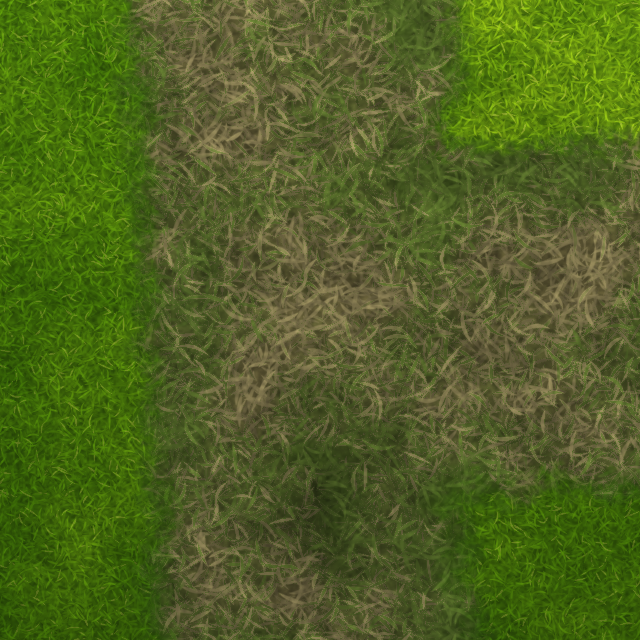
This texture is drawn by a WebGL 1 fragment shader. Its source:

```glsl
precision highp float;
// Worn, dry turf paths crossing a lush green lawn, built from layered grass blades.
uniform vec2 u_resolution;

float hash(vec2 p) {
  return fract(sin(dot(p, vec2(127.1, 311.7))) * 43758.545);
}

float noise(vec2 p) {
  vec2 cell = floor(p);
  vec2 f = fract(p);
  f = f * f * (3.0 - 2.0 * f);
  float low = mix(hash(cell), hash(cell + vec2(1.0, 0.0)), f.x);
  float high = mix(hash(cell + vec2(0.0, 1.0)), hash(cell + 1.0), f.x);
  return mix(low, high, f.y);
}

float fbm(vec2 p) {
  float sum = 0.0;
  float weight = 0.5;
  for (int i = 0; i < 4; i++) {
    sum += weight * noise(p);
    p = p * 2.03 + 17.3;
    weight *= 0.5;
  }
  return sum / 0.9375;
}

// Soft round region, 1 at its centre.
float spot(vec2 p, vec2 center, vec2 size) {
  vec2 d = (p - center) / size;
  return exp(-dot(d, d));
}

// Coverage of one tapered, bent blade centred on the origin.
float blade(vec2 p, float angle, float halfLength, float width, float bend, float soft) {
  float c = cos(angle);
  float s = sin(angle);
  vec2 q = vec2(c * p.x + s * p.y, c * p.y - s * p.x);
  q.y += bend * q.x * q.x;
  float along = q.x / halfLength;
  float taper = 1.0 - along * along;
  float edge = abs(q.y) - width * taper;
  return (1.0 - smoothstep(-soft, soft, edge)) * smoothstep(0.0, 0.3, taper);
}

// One scattered layer: x is coverage, y is the random tone of the top blade.
vec2 bladeLayer(vec2 p, float seed, float width, float soft) {
  vec2 cell = floor(p);
  vec2 result = vec2(0.0, 0.5);
  for (int j = -1; j <= 1; j++) {
    for (int i = -1; i <= 1; i++) {
      vec2 id = cell + vec2(float(i), float(j));
      float a = hash(id + seed);
      float b = hash(id + seed + 41.7);
      float tone = fract(a * 37.0 + b * 11.0);
      float size = mix(0.45, 0.95, fract(b * 53.0));
      float bend = fract(a * 91.0) - 0.5;
      float cover = blade(p - id - vec2(a, b), 6.2832 * fract(a * 17.0 + b * 5.0),
                          size, width, bend, soft);
      result = mix(result, vec2(1.0, tone), cover);
    }
  }
  return result;
}

// Lush lawn: left strip and the two right-hand corners.
float lushMask(vec2 p) {
  float wobble = 0.06 * (fbm(p * 22.0) - 0.5) + 0.03 * (noise(p * 130.0) - 0.5);
  float left = 1.0 - smoothstep(-0.045, 0.035, p.x + wobble - mix(0.25, 0.205, p.y * p.y));
  float upper = smoothstep(-0.035, 0.035, p.x + wobble - 0.69 - 0.2 * (p.y - 0.8))
              * smoothstep(-0.025, 0.03, p.y + wobble - 0.775);
  float lower = smoothstep(-0.045, 0.05, p.x + wobble - 0.75 + 0.2 * p.y)
              * (1.0 - smoothstep(-0.035, 0.03, p.y + wobble - 0.235));
  return max(left, max(upper, lower));
}

vec3 lushTurf(vec2 p, float pixel) {
  float patches = fbm(p * 9.0 + 4.0);
  float sun = 0.85 + 0.3 * (patches - 0.5) + 0.18 * p.y + 0.22 * spot(p, vec2(0.9, 0.95), vec2(0.25));
  float warm = clamp(0.8 * patches - 0.15 + 0.65 * spot(p, vec2(0.88, 0.92), vec2(0.3)), 0.0, 1.0);
  vec3 shade = vec3(0.14, 0.26, 0.03);
  vec3 bright = mix(vec3(0.32, 0.58, 0.03), vec3(0.52, 0.66, 0.07), warm);
  vec3 color = mix(shade, bright, 0.2 + 0.45 * noise(p * 150.0));
  for (int k = 0; k < 6; k++) {
    float depth = float(k) / 5.0;
    float scale = 46.0 + 3.0 * float(k);
    vec2 b = bladeLayer(p * scale + 7.3 * float(k), 13.0 * float(k), 0.1, scale * pixel * 0.7);
    vec3 tint = mix(shade, bright, 0.15 + 0.4 * depth + 0.55 * b.y);
    tint = mix(tint, vec3(0.56, 0.60, 0.22), 0.6 * step(0.9, b.y));
    color = mix(color, tint, 0.85 * b.x);
  }
  return color * sun * mix(0.84, 1.1, noise(p * 240.0));
}

vec3 dryTurf(vec2 p, float pixel) {
  // Broad straw and green areas.
  float straw = spot(p, vec2(0.54, 0.56), vec2(0.13, 0.1)) + spot(p, vec2(0.41, 0.37), vec2(0.09, 0.12))
              + spot(p, vec2(0.84, 0.34), vec2(0.16, 0.09)) + spot(p, vec2(0.9, 0.58), vec2(0.16, 0.07))
              + 0.7 * spot(p, vec2(0.35, 0.84), vec2(0.08, 0.2)) + 0.6 * spot(p, vec2(0.52, 0.06), vec2(0.16, 0.06));
  float green = spot(p, vec2(0.51, 0.24), vec2(0.1, 0.08)) + 0.7 * spot(p, vec2(0.66, 0.47), vec2(0.06, 0.12))
              + spot(p, vec2(0.78, 0.72), vec2(0.25, 0.06)) + 0.7 * spot(p, vec2(0.68, 0.95), vec2(0.08, 0.15))
              + 0.7 * spot(p, vec2(0.71, 0.12), vec2(0.08, 0.15));
  float dryness = clamp(0.45 + 0.4 * straw - 0.45 * green + 1.3 * (fbm(p * 13.0) - 0.5), 0.0, 1.0);
  float light = 0.94 + 0.14 * p.y + 0.35 * (fbm(p * 18.0 + 9.0) - 0.5)
              - 0.2 * spot(p, vec2(0.51, 0.2), vec2(0.13, 0.12));
  vec3 soil = mix(vec3(0.2, 0.26, 0.09), vec3(0.27, 0.25, 0.15), dryness);
  vec3 color = soil * mix(0.85, 1.5, fbm(p * 70.0));
  for (int k = 0; k < 7; k++) {
    float depth = float(k) / 6.0;
    float scale = 42.0 - 2.2 * float(k);
    vec2 b = bladeLayer(p * scale + 5.1 * float(k), 19.0 * float(k) + 3.0, 0.1, scale * pixel);
    float isStraw = smoothstep(-0.15, 0.15, dryness - fract(b.y * 7.0));
    vec3 tint = mix(vec3(0.31, 0.39, 0.15), vec3(0.49, 0.45, 0.30), isStraw);
    tint *= 0.62 + 0.22 * depth + 0.4 * b.y;
    color = mix(color, tint, 0.75 * b.x);
  }
  return color * light * mix(0.86, 1.14, noise(p * 170.0));
}

void main() {
  vec2 p = gl_FragCoord.xy / u_resolution;
  float pixel = 1.0 / min(u_resolution.x, u_resolution.y);
  float lush = lushMask(p);
  vec3 color = vec3(0.0);
  if (lush < 1.0) color += (1.0 - lush) * dryTurf(p, pixel);
  if (lush > 0.0) color += lush * lushTurf(p, pixel);
  // Muted olive seam where the two kinds of turf meet.
  color = mix(color, color * vec3(0.84, 0.93, 0.8), 4.0 * lush * (1.0 - lush));
  gl_FragColor = vec4(clamp(color, 0.0, 1.0), 1.0);
}
```
